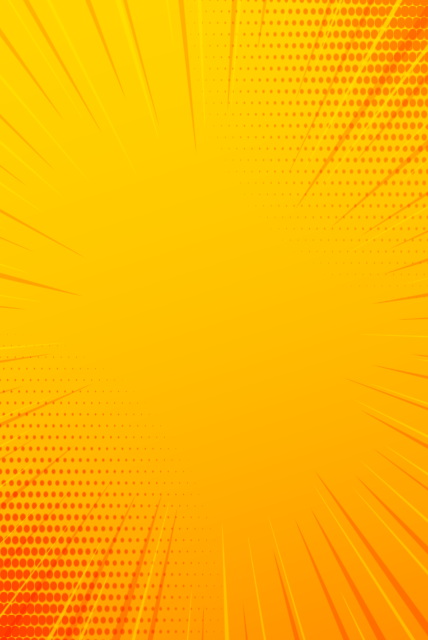
A Shadertoy shader for this background:

```glsl
#define CENTER vec2(0.5, 0.728)
#define CLEAR_RADII vec2(0.285, 0.355)
#define RAY_COUNT 92
#define RAY_SPREAD 0.85
#define DARK_SLOPE 0.036
#define LIGHT_SLOPE 0.025
#define LIGHT_GREEN 0.92
#define DOT_PITCH vec2(0.01787, 0.0268)
#define DOT_RADIUS 0.0120

const float TAU = 6.2831853;
const float HEIGHT = 1.5;

float hash(float n) {
    return fract(sin(n * 127.1 + 3.7) * 43758.5453);
}

// Distance along the slanted gradient, 0 at the upper left, 1 at the lower right
float slant(vec2 p) {
    return dot(vec2(p.x, HEIGHT - p.y), vec2(0.3, 0.95)) / 1.725;
}

vec3 background(float s) {
    return vec3(1.0, 0.825 - 0.02 * s - 0.25 * s * s, 0.0);
}

// Staggered oval dots that shrink away from a corner
vec3 halftone(vec3 color, vec2 fromCorner, vec2 radii, float rowShift,
              vec3 farColor, vec3 nearColor, float pixel) {
    vec2 grid = fromCorner / DOT_PITCH + vec2(0.0, rowShift);
    grid.x += 0.5 * mod(floor(grid.y), 2.0);
    vec2 local = (fract(grid) - 0.5) * DOT_PITCH;
    float size = max(0.0, 1.0 - length((fromCorner - local) / radii));
    float edge = length(local * vec2(1.0, 0.78)) - DOT_RADIUS * pow(size, 1.15);
    float cover = smoothstep(pixel, -pixel, edge) * smoothstep(0.0, 0.05, size);
    return mix(color, mix(farColor, nearColor, size), cover);
}

// Wedges that widen outward from a clear oval, dark and light in turn
vec3 speedRays(vec3 color, vec2 q, float s, float pixel) {
    vec3 shade = vec3(1.0, mix(0.86, 0.75, s), 1.0);
    vec3 light = vec3(1.0, mix(background(s).g, LIGHT_GREEN, 0.55), 0.0);
    for (int i = 0; i < RAY_COUNT; i++) {
        float id = float(i);
        float isLight = mod(id, 2.0);
        float angle = TAU * (id + 0.9 * hash(id)) / float(RAY_COUNT);
        vec2 dir = vec2(cos(angle), sin(angle));
        float start = 1.0 + 0.15 * isLight + RAY_SPREAD * hash(id + 91.0);
        float along = dot(q, dir) - start / length(dir / CLEAR_RADII);
        float side = abs(dot(q, vec2(-dir.y, dir.x)));
        float slope = mix(DARK_SLOPE, LIGHT_SLOPE, isLight);
        slope *= mix(0.4, 1.0, hash(id + 47.0));
        // Long wedges taper off so that their far ends stay slim
        float halfWidth = slope * along / (1.0 + 1.2 * max(along, 0.0));
        float cover = smoothstep(pixel, -pixel, side - halfWidth);
        cover *= smoothstep(0.0, 0.03, along);
        vec3 dark = max(color * shade, vec3(1.0, 0.2, 0.0));
        color = mix(color, mix(dark, light, isLight), cover * mix(1.0, 0.8, isLight));
    }
    return color;
}

void mainImage(out vec4 fragColor, in vec2 fragCoord) {
    vec2 p = fragCoord / iResolution.xy * vec2(1.0, HEIGHT);
    float pixel = HEIGHT / iResolution.y;
    float s = slant(p);

    vec3 color = background(s);
    color = halftone(color, vec2(1.0, HEIGHT) - p, vec2(0.58, 0.73), 0.5,
                     vec3(1.0, 0.60, 0.0), vec3(1.0, 0.49, 0.0), pixel);
    color = halftone(color, p, vec2(0.55, 0.735), 0.77,
                     vec3(1.0, 0.47, 0.0), vec3(1.0, 0.24, 0.0), pixel);
    color = speedRays(color, p - CENTER, s, pixel);

    fragColor = vec4(color, 1.0);
}
```
